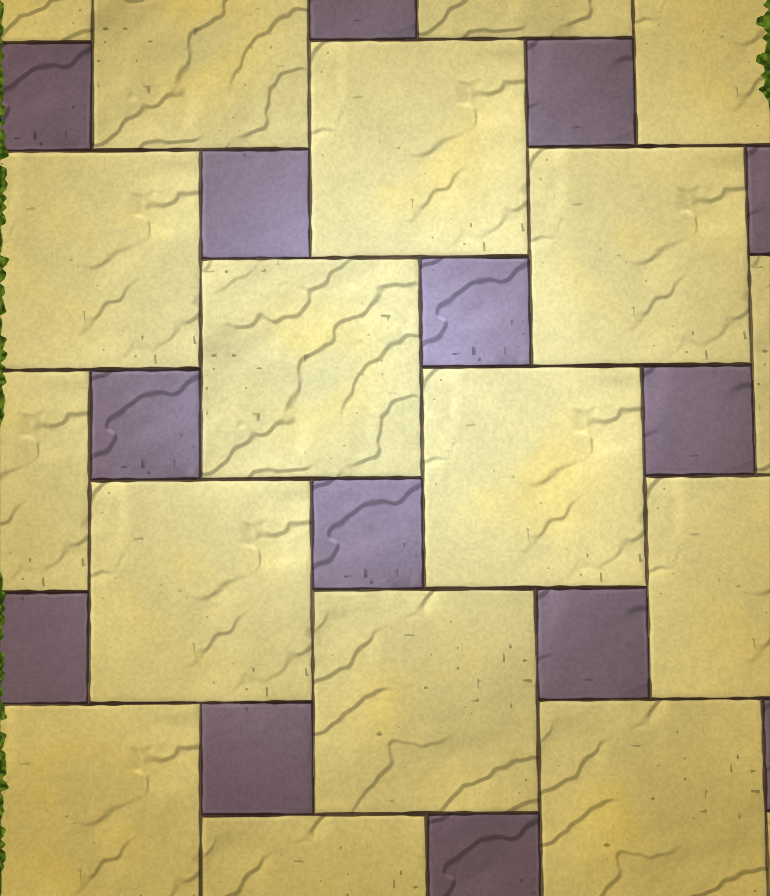
This pattern is drawn by a WebGL 2 fragment shader. Its source:

```glsl
#version 300 es
precision highp float;
// Paving of large yellow and small purple squares in a pinwheel lattice.
// Each unit cell is classed modulo 5 to find its tile; warped noise terraces
// give the riven stone relief, and a soft pool of light brightens the middle.
uniform vec2 u_resolution;
out vec4 fragColor;

float hash(vec2 p) {
    vec3 a = fract(vec3(p.xyx) * 0.1031);
    a += dot(a, a.yzx + 33.33);
    return fract((a.x + a.y) * a.z);
}

float noise(vec2 p) {
    vec2 i = floor(p), f = fract(p);
    f = f * f * (3.0 - 2.0 * f);
    return mix(mix(hash(i), hash(i + vec2(1, 0)), f.x),
               mix(hash(i + vec2(0, 1)), hash(i + vec2(1, 1)), f.x), f.y);
}

float fbm(vec2 p) {
    float sum = 0.0, amp = 0.5;
    for (int i = 0; i < 4; i++) {
        sum += amp * noise(p);
        p = mat2(1.6, 1.2, -1.2, 1.6) * p + 7.3;
        amp *= 0.5;
    }
    return sum;
}

// Height of the stone: broken terraces rising to the right, plus fine roughness
float relief(vec2 p) {
    float slope = 1.0 * p.x + 1.75 * p.y + 2.6 * fbm(p * 1.15 + 3.0);
    float t = fract(slope);
    float ledge = smoothstep(0.0, 0.09, t) * (1.0 - t);
    float broken = smoothstep(0.3, 0.62, noise(p * 1.7 + 21.0));
    return ledge * broken + 0.22 * fbm(p * 5.0);
}

void main() {
    // Canvas units: height 1, y running down
    vec2 q = vec2(gl_FragCoord.x, u_resolution.y - gl_FragCoord.y) / u_resolution.y;
    float aspect = u_resolution.x / u_resolution.y;

    // Tile units, with slight tilt and widening towards the bottom
    vec2 d = q - vec2(0.224, 0.289);
    d.y += 0.008 * d.x;
    vec2 p = d / (0.1223 + vec2(0.0062, 0.0031) * d.y);
    float pixel = 1.0 / (0.1223 * u_resolution.y);

    // Class 2 is a small tile; the other four classes form a large one
    vec2 cell = floor(p);
    float kind = mod(cell.x + 3.0 * cell.y, 5.0);
    bool small = abs(kind - 2.0) < 0.5;
    vec2 origin = cell;
    if (kind > 2.5) origin.y -= 1.0;
    if (abs(kind - 1.0) < 0.5 || kind > 3.5) origin.x -= 1.0;
    float size = small ? 1.0 : 2.0;
    vec2 local = p - origin;
    float id = hash(origin + 57.0);

    // Distance to the nearest, slightly uneven, tile edge
    vec2 side = min(local, size - local);
    float edge = min(side.x, side.y) + 0.012 * (noise(p * 9.0) - 0.5);

    // Light and tile colour
    vec2 toLight = q - vec2(0.43, 0.40);
    float light = exp(-5.2 * dot(toLight, toLight));
    vec3 yellow = mix(vec3(0.71, 0.61, 0.31), vec3(0.95, 0.93, 0.71), light);
    vec3 purple = mix(vec3(0.40, 0.32, 0.33), vec3(0.69, 0.65, 0.78), light * light);
    vec3 color = small ? purple : yellow;

    // A few moulds shared between tiles
    vec2 mould = local + floor(id * 3.0) * vec2(5.0, 3.0) + (small ? 11.0 : 0.0);
    float stain = fbm(mould * 1.4 + id * 9.0);
    color *= 0.96 + 0.08 * id + 0.16 * (stain - 0.47);
    float heart = 1.0 - smoothstep(0.1, 0.8, length(local / size - 0.5) * 1.6);
    if (!small) color *= mix(vec3(1), vec3(1.01, 0.98, 0.87), heart * smoothstep(0.35, 0.6, stain));

    // Relief shading by a short difference along the light direction
    float shade = relief(mould) - relief(mould + vec2(0.018, 0.026));
    color *= 1.0 + clamp(shade * (small ? 0.50 : 0.42), -0.24, 0.14);

    // Grain and scattered pits
    color *= 0.965 + 0.07 * noise(p * 42.0);
    float pit = smoothstep(0.90, 0.97, noise(mould * 17.0)) * smoothstep(0.5, 0.7, noise(mould * 2.3 + 40.0));
    color *= 1.0 - 0.28 * pit;

    // Rounded rim: pale worn upper edge, darker lower and right edges
    float low = min(size - local.x, size - local.y);
    color *= 1.0 - 0.16 * (1.0 - smoothstep(0.0, 0.07, low));
    float rim = smoothstep(0.012, 0.03, edge) * (1.0 - smoothstep(0.03, 0.06, edge));
    color += 0.07 * rim * noise(p * 3.0 + 5.0);

    // Joints: horizontal ones deeper than vertical ones
    float depth = side.y < side.x ? 0.92 : 0.72;
    depth *= 0.75 + 0.25 * noise(p * 2.2 + 13.0);
    float halfWidth = 0.011 + 0.008 * noise(p * 1.3 + 30.0);
    float joint = 1.0 - smoothstep(halfWidth - pixel * 0.6, halfWidth + pixel * 0.8, edge);
    color = mix(color, vec3(0.15, 0.10, 0.08), joint * depth);

    // Grass blades at the upper right and in tufts along the left border
    float blade = noise(vec2(q.x * 60.0, q.y * 190.0));
    float right = 0.020 * blade * (1.0 - smoothstep(0.08, 0.13, q.y)) - (aspect - q.x);
    float left = 0.011 * blade * smoothstep(0.5, 0.75, noise(vec2(4.0, q.y * 9.0))) - q.x;
    float grass = smoothstep(-0.001, 0.001, max(right, left));
    color = mix(color, mix(vec3(0.13, 0.20, 0.04), vec3(0.42, 0.52, 0.14), noise(q * 260.0)), grass);

    fragColor = vec4(clamp(color, 0.0, 1.0), 1.0);
}
```
